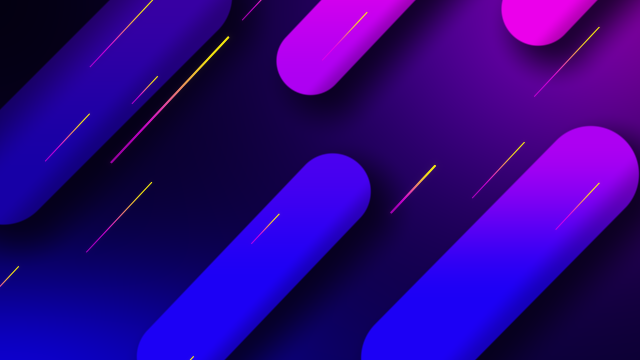
A Shadertoy shader for this background:

```glsl
// Neon diagonal capsules over a dark violet backdrop with thin glowing streaks.
// Gaussian glows build the backdrop; capsules are segment distance fields with
// blurred offset shadows; streaks share one direction and are drawn in a loop.
// Lengths are in canvas heights.

const vec2 DIAGONAL = vec2(0.683, 0.730);
const vec2 ACROSS = vec2(0.730, -0.683);
const vec2 SHADOW_OFFSET = vec2(0.045, -0.045);
const float EDGE_SOFTNESS = 0.003;

const vec3 NAVY = vec3(0.03, 0.0, 0.16);
const vec3 BLACK_VIOLET = vec3(0.015, 0.0, 0.07);
const vec3 INDIGO = vec3(0.09, 0.0, 0.34);
const vec3 PURPLE = vec3(0.38, 0.0, 0.18);
const vec3 ROYAL = vec3(0.02, 0.0, 0.65);
const vec3 BLUE = vec3(0.11, 0.0, 0.96);
const vec3 VIOLET = vec3(0.29, 0.0, 0.94);
const vec3 ORCHID = vec3(0.68, 0.0, 0.95);
const vec3 MAGENTA = vec3(0.92, 0.0, 0.92);
const vec3 YELLOW = vec3(1.0, 0.95, 0.05);

float segmentDistance(vec2 p, vec2 a, vec2 b) {
    vec2 ab = b - a;
    float t = clamp(dot(p - a, ab) / dot(ab, ab), 0.0, 1.0);
    return length(p - a - ab * t);
}

float gaussian(vec2 offset, vec2 falloff) {
    return exp(-dot(offset * offset, falloff));
}

vec3 backdrop(vec2 p) {
    vec3 col = NAVY * (1.0 - 0.6 * gaussian(p - vec2(0.0, 1.0), vec2(5.0)));
    col += INDIGO * gaussian(p - vec2(1.45, 0.9), vec2(2.2, 2.6));
    col += PURPLE * gaussian(p - vec2(1.75, 1.05), vec2(2.4, 3.2));
    col += ROYAL * gaussian(p - vec2(0.0, -0.05), vec2(1.3, 9.0));
    return col;
}

// Capsule from a (lower) to b (upper); the tint changes over heights fade.x to fade.y.
vec3 addCapsule(vec3 col, vec2 p, vec2 a, vec2 b, float radius,
                vec3 lowTint, vec3 highTint, vec2 fade, float leftShade, float softness) {
    float shadow = segmentDistance(p - SHADOW_OFFSET, a, b) - radius;
    col = mix(col, BLACK_VIOLET, 0.75 * smoothstep(0.085, -0.06, shadow));

    float side = dot(p - a, ACROSS) / radius;
    vec3 tint = mix(lowTint, highTint, smoothstep(fade.x, fade.y, p.y));
    tint *= 1.0 - 0.24 * smoothstep(0.45, 1.05, side);
    tint *= 1.0 - leftShade * smoothstep(0.0, -1.1, side);

    float edge = segmentDistance(p, a, b) - radius;
    return mix(col, tint, smoothstep(softness, -softness, edge));
}

// Line ending at its yellow tip, with a magenta tail and a faint halo.
vec3 addStreak(vec3 col, vec2 p, vec2 tip, float size, float halfWidth, float pixel) {
    vec2 tail = tip - DIAGONAL * size;
    float along = clamp(dot(p - tail, DIAGONAL) / size, 0.0, 1.0);
    float d = segmentDistance(p, tail, tip);
    vec3 tint = mix(MAGENTA, YELLOW, smoothstep(0.2, 0.9, along));
    float line = smoothstep(halfWidth + pixel * 0.6, halfWidth - pixel * 0.6, d);
    float halo = 0.08 * exp(-d / (halfWidth * 2.0));
    float opacity = mix(0.65, 0.95, smoothstep(0.0, 0.5, along));
    return mix(col, tint, max(line * opacity, halo));
}

void mainImage(out vec4 fragColor, in vec2 fragCoord) {
    vec2 p = fragCoord / iResolution.y;
    float pixel = 1.0 / iResolution.y;
    float softness = max(pixel, EDGE_SOFTNESS);
    vec3 col = backdrop(p);

    // Capsules
    col = addCapsule(col, p, vec2(0.009, 0.512), vec2(0.509, 1.012), 0.136,
                     vec3(0.09, 0.0, 0.65), vec3(0.22, 0.0, 0.64), vec2(0.5, 1.05), 0.4, softness);
    col = addCapsule(col, p, vec2(0.863, 0.831), vec2(1.27, 1.26), 0.095,
                     ORCHID, MAGENTA, vec2(0.75, 1.2), 0.0, softness);
    col = addCapsule(col, p, vec2(1.495, 0.975), vec2(1.9, 1.4), 0.102,
                     MAGENTA, MAGENTA, vec2(0.8, 1.0), 0.0, softness);
    col = addCapsule(col, p, vec2(0.486, 0.009), vec2(0.924, 0.468), 0.106,
                     BLUE, VIOLET, vec2(0.2, 0.57), 0.0, softness);
    col = addCapsule(col, p, vec2(1.137, 0.005), vec2(1.641, 0.516), 0.134,
                     BLUE, ORCHID, vec2(0.16, 0.62), 0.0, softness);

    // Streaks: tip position and length; the first two are bold
    vec3 streaks[14] = vec3[14](
        vec3(0.634, 0.896, 0.475), vec3(1.208, 0.539, 0.177),
        vec3(0.424, 1.000, 0.254), vec3(0.437, 0.787, 0.102),
        vec3(0.248, 0.683, 0.178), vec3(0.421, 0.493, 0.264),
        vec3(0.051, 0.259, 0.143), vec3(0.800, 1.080, 0.185),
        vec3(1.019, 0.965, 0.180), vec3(1.456, 0.604, 0.210),
        vec3(1.664, 0.924, 0.262), vec3(1.664, 0.491, 0.175),
        vec3(0.775, 0.405, 0.111), vec3(0.537, 0.009, 0.120));
    for (int i = 0; i < 14; i++) {
        float halfWidth = i < 2 ? 0.0030 : 0.0016;
        col = addStreak(col, p, streaks[i].xy, streaks[i].z, halfWidth, pixel);
    }

    fragColor = vec4(col, 1.0);
}
```
